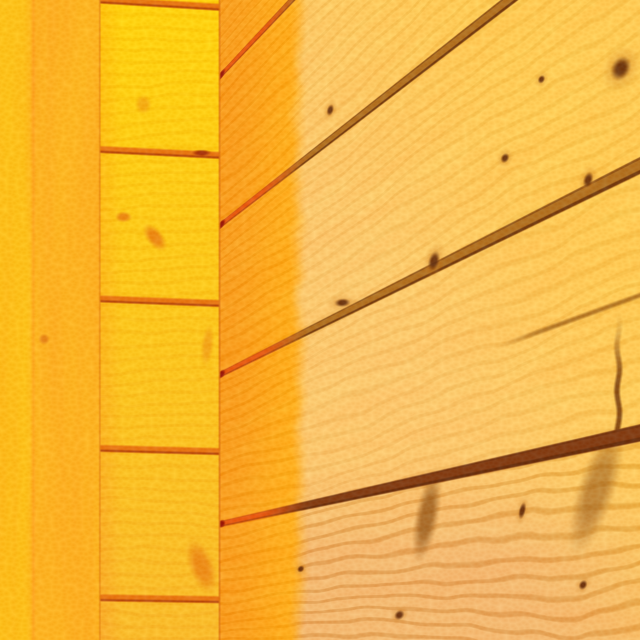
A Shadertoy shader for this texture:

```glsl
// Corner of a timber room: upright boards, short planks and a receding plank wall in warm light.
#define BOARD_EDGE 0.156
#define CORNER 0.343
#define GLOW_EDGE 0.466
#define PLANK_PITCH 0.2335
#define FAN_TOP 0.1198
#define FAN_SLOPE 1.06
#define FAN_SPREAD 0.281
#define GRAIN 0.035
#define MOTTLE 0.075

const vec3 DARK_KNOT = vec3(0.36, 0.15, 0.04);
const vec3 RED_SEAM = vec3(0.91, 0.36, 0.08);

float hash(vec2 p) {
    p = fract(p * vec2(0.1031, 0.1137));
    p += dot(p, p.yx + 33.3);
    return fract((p.x + p.y) * p.x * 17.0);
}

// Distance to the nearest jittered cell point
float cells(vec2 p) {
    vec2 id = floor(p), f = fract(p);
    float d = 2.0;
    for (int j = -1; j <= 1; j++)
        for (int i = -1; i <= 1; i++) {
            vec2 o = vec2(i, j), c = id + o + 90.0;
            d = min(d, length(o + vec2(hash(c), hash(c + 41.0)) - f));
        }
    return d;
}

// Layered sines, roughly -1 to 1
float waves(vec2 p) {
    float sum = 0.0, amp = 0.5;
    for (int i = 0; i < 4; i++) {
        sum += amp * sin(p.x + 1.7 * sin(p.y * 0.8)) * cos(p.y + sin(p.x * 0.6));
        p = mat2(1.5, 1.1, -1.1, 1.5) * p + 2.3;
        amp *= 0.55;
    }
    return sum;
}

// Soft tilted ellipse: 1 at the centre, 0 outside
float blob(vec2 p, vec2 centre, vec2 radius, float tilt) {
    vec2 d = p - centre;
    d.x += d.y * tilt;
    return 1.0 - smoothstep(0.35, 1.25, length(d / radius));
}

float band(float d, float halfWidth, float soft) {
    return 1.0 - smoothstep(halfWidth - soft, halfWidth + soft, abs(d));
}

vec3 uprightBoards(vec2 p) {
    vec3 col = mix(vec3(0.99, 0.75, 0.11), vec3(0.99, 0.70, 0.14), smoothstep(0.035, 0.06, p.x));
    col.g += 0.03 * waves(vec2(p.x * 60.0, p.y * 4.0));
    col.g -= 0.07 * band(p.x - 0.052, 0.002, 0.004);
    return mix(col, vec3(0.85, 0.42, 0.08), 0.6 * blob(p, vec2(0.069, 0.53), vec2(0.008), 0.0));
}

vec3 shortPlanks(vec2 p, float aa) {
    float n = floor(p.y / PLANK_PITCH + 0.46);
    float d = p.y - n * PLANK_PITCH - (0.06 - 0.011 * n) * (p.x - BOARD_EDGE);
    vec3 col = mix(vec3(1.0, 0.83, 0.07), vec3(0.98, 0.74, 0.18), p.y);
    col.g -= 0.05 * smoothstep(0.04, 0.0, p.x - BOARD_EDGE);
    float rings = sin(p.y * 330.0 + 5.0 * waves(vec2(p.x * 9.0, p.y * 14.0)));
    col -= vec3(0.01, 0.03, 0.02) * smoothstep(0.3, 1.0, rings);

    // Pale knots
    float stain = 0.8 * blob(p, vec2(0.193, 0.339), vec2(0.012, 0.008), 0.0);
    stain += 0.8 * blob(p, vec2(0.242, 0.371), vec2(0.014, 0.019), -0.5);
    stain += 0.4 * blob(p, vec2(0.224, 0.163), vec2(0.012, 0.014), 0.0);
    stain += 0.7 * blob(p, vec2(0.315, 0.885), vec2(0.019, 0.038), -0.3);
    stain += 0.4 * blob(p, vec2(0.324, 0.54), vec2(0.009, 0.03), 0.1);
    col = mix(col, vec3(0.91, 0.48, 0.08), min(stain, 1.0));

    // Grooves with a dark lower lip
    col = mix(col, vec3(0.91, 0.47, 0.08), band(d, 0.0052, aa + 0.001));
    col = mix(col, vec3(0.64, 0.22, 0.05), 0.75 * band(d - 0.0035, 0.0015, aa + 0.0008));
    return mix(col, vec3(0.6, 0.15, 0.05), 0.8 * blob(p, vec2(0.315, 0.239), vec2(0.014, 0.005), 0.0));
}

vec3 recedingWall(vec2 p, float aa) {
    float dx = p.x - CORNER;
    float pitch = 0.2331 + FAN_SPREAD * dx;
    float k = (p.y - FAN_TOP + FAN_SLOPE * dx) / pitch;
    float seam = floor(k + 0.5);
    float d = (k - seam) * pitch;
    float cool = smoothstep(-0.014, 0.016, p.x - GLOW_EDGE + 0.008 * waves(p * 35.0));

    // Lamp glow beside the corner, paler timber beyond it
    vec3 pale = mix(vec3(0.99, 0.79, 0.44), vec3(0.96, 0.73, 0.45), smoothstep(0.68, 0.9, p.y));
    pale = mix(pale, vec3(1.0, 0.80, 0.34), smoothstep(0.25, 0.8, p.x - 0.55 * p.y));
    vec3 warm = mix(vec3(0.98, 0.63, 0.14), vec3(1.0, 0.69, 0.13), smoothstep(CORNER, GLOW_EDGE, p.x));
    vec3 col = mix(warm, pale, cool);

    // Grain follows the planks and strengthens on the lowest one
    float low = smoothstep(2.95, 3.1, k);
    float rings = sin(k * 85.0 + 7.0 * waves(vec2(dx * 7.0, k * 3.0)));
    col -= vec3(0.7, 1.1, 1.3) * GRAIN * (1.0 + 1.6 * low * cool) * smoothstep(0.35, 1.0, rings);
    col.gb += 0.022 * waves(vec2(dx * 12.0, k * 18.0));

    // Smoky streaks and an upright crack
    float streak = 0.75 * blob(p, vec2(0.667, 0.807), vec2(0.017, 0.064), 0.18);
    streak += 0.55 * blob(p, vec2(0.932, 0.765), vec2(0.028, 0.09), 0.3);
    col = mix(col, vec3(0.58, 0.34, 0.10), streak);
    float crack = band(p.x - 0.966 - 0.002 * sin(p.y * 90.0), 0.004, 0.003);
    crack *= smoothstep(0.48, 0.61, p.y) * (1.0 - smoothstep(0.67, 0.685, p.y));
    col = mix(col, vec3(0.46, 0.23, 0.05), 0.85 * crack);
    float split = band((k - 2.485) * pitch, 0.0035, 0.003) * smoothstep(0.77, 0.86, p.x);
    col = mix(col, vec3(0.66, 0.42, 0.12), 0.85 * split);

    // Fan of grooves, widening away from the corner
    float w = 0.0045 + 0.0135 * dx;
    float deep = step(2.5, seam);
    vec3 groove = mix(vec3(0.70, 0.45, 0.14), vec3(0.52, 0.25, 0.09), deep);
    groove = mix(RED_SEAM, groove, smoothstep(0.40, 0.49, p.x));
    col = mix(col, groove, band(d, w, aa + 0.001));
    float lip = band(d - 0.72 * w, 0.22 * w, aa + 0.0005) + 0.5 * band(d + 0.85 * w, 0.15 * w, aa);
    col = mix(col, vec3(0.38, 0.17, 0.05), min(lip, 1.0) * mix(0.35, 0.75, cool));
    col = mix(col, vec3(0.6, 0.1, 0.04), blob(vec2(dx, d), vec2(0.003, 0.0), vec2(0.006), 0.0));

    // Dark knots: centre, radii
    vec4 knots[11] = vec4[11](
        vec4(0.970, 0.107, 0.014, 0.017), vec4(0.789, 0.247, 0.006, 0.007),
        vec4(0.516, 0.172, 0.005, 0.008), vec4(0.535, 0.473, 0.011, 0.006),
        vec4(0.678, 0.408, 0.008, 0.014), vec4(0.919, 0.281, 0.007, 0.011),
        vec4(0.846, 0.124, 0.005, 0.006), vec4(0.624, 0.961, 0.007, 0.007),
        vec4(0.911, 0.914, 0.006, 0.007), vec4(0.816, 0.798, 0.005, 0.012),
        vec4(0.470, 0.889, 0.005, 0.005));
    for (int i = 0; i < 11; i++) {
        vec4 kn = knots[i];
        col = mix(col, vec3(0.80, 0.50, 0.15), 0.35 * blob(p, kn.xy, kn.zw * 1.9, 0.2));
        col = mix(col, DARK_KNOT, 0.85 * blob(p, kn.xy, kn.zw, 0.2));
    }
    return col;
}

void mainImage(out vec4 fragColor, in vec2 fragCoord) {
    vec2 p = fragCoord / iResolution.xy;
    p.y = 1.0 - p.y; // measured down from the ceiling
    float aa = 0.8 / iResolution.y;

    vec3 col = uprightBoards(p);
    col = mix(col, shortPlanks(p, aa), smoothstep(-aa, aa, p.x - BOARD_EDGE));
    col = mix(col, recedingWall(p, aa), smoothstep(-aa, aa, p.x - CORNER));

    // Upright joints
    col = mix(col, vec3(0.90, 0.52, 0.08), 0.65 * band(p.x - BOARD_EDGE, 0.0015, 0.0015));
    col = mix(col, vec3(0.86, 0.45, 0.08), 0.7 * band(p.x - CORNER, 0.0015, 0.0015));

    // Fine mottling of the wood
    float speck = cells(p * vec2(110.0, 150.0)) - 0.48;
    col += speck * MOTTLE * vec3(0.3, 0.8, 1.0);
    fragColor = vec4(clamp(col, 0.0, 1.0), 1.0);
}
```
